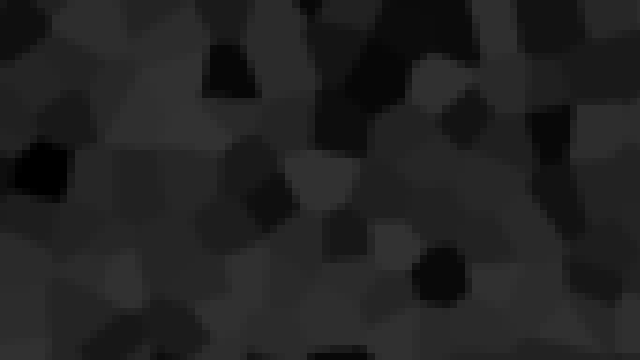
A WebGL 2 fragment shader for this background:

```glsl
#version 300 es
precision highp float;
// Dark camouflage of irregular grey cells, drawn in coarse square blocks.

uniform vec2 u_resolution;
out vec4 fragColor;

const float BLOCKS_PER_HEIGHT = 48.0;
const float CELLS_PER_HEIGHT = 6.9;
const float JITTER = 0.96;
const float BLUR_BLOCKS = 1.4;   // width of the averaging window
const int TAPS = 4;              // samples per axis of that window

// Integer hash: three values in 0..1 for each grid cell
vec3 hash3(ivec2 cell) {
    uvec3 v = uvec3(uint(cell.x + 4096), uint(cell.y + 4096), 37u);
    v = v * 1664525u + 1013904223u;
    v.x += v.y * v.z;
    v.y += v.z * v.x;
    v.z += v.x * v.y;
    v ^= v >> 16u;
    v.x += v.y * v.z;
    v.y += v.z * v.x;
    v.z += v.x * v.y;
    return vec3(v >> 8u) / 16777216.0;
}

// Random value of the nearest scattered point
float cellValue(vec2 p, float jitter) {
    ivec2 home = ivec2(floor(p));
    float nearest = 1e9;
    float value = 0.0;
    for (int y = -1; y <= 1; y++) {
        for (int x = -1; x <= 1; x++) {
            ivec2 cell = home + ivec2(x, y);
            vec3 rnd = hash3(cell);
            vec2 site = vec2(cell) + 0.5 + jitter * (rnd.xy - 0.5);
            vec2 delta = site - p;
            float dist = dot(delta, delta);
            if (dist < nearest) {
                nearest = dist;
                value = rnd.z;
            }
        }
    }
    return value;
}

// Mostly charcoal greys, with fewer cells falling to black
float greyTone(float value) {
    return max(mix(-0.008, 0.195, pow(value, 0.57)), 0.0);
}

// Mean tone of a square window, which softens the cell edges
float averageTone(vec2 center, float width, float scale, float jitter) {
    float sum = 0.0;
    for (int y = 0; y < TAPS; y++) {
        for (int x = 0; x < TAPS; x++) {
            vec2 offset = (vec2(x, y) + 0.5) / float(TAPS) - 0.5;
            sum += greyTone(cellValue((center + offset * width) * scale, jitter));
        }
    }
    return sum / float(TAPS * TAPS);
}

void main() {
    // Snap to block centres, in units of the canvas height
    vec2 uv = gl_FragCoord.xy / u_resolution.y;
    vec2 center = (floor(uv * BLOCKS_PER_HEIGHT) + 0.5) / BLOCKS_PER_HEIGHT;

    float tone = averageTone(center, BLUR_BLOCKS / BLOCKS_PER_HEIGHT, CELLS_PER_HEIGHT, JITTER);
    fragColor = vec4(vec3(tone), 1.0);
}
```
